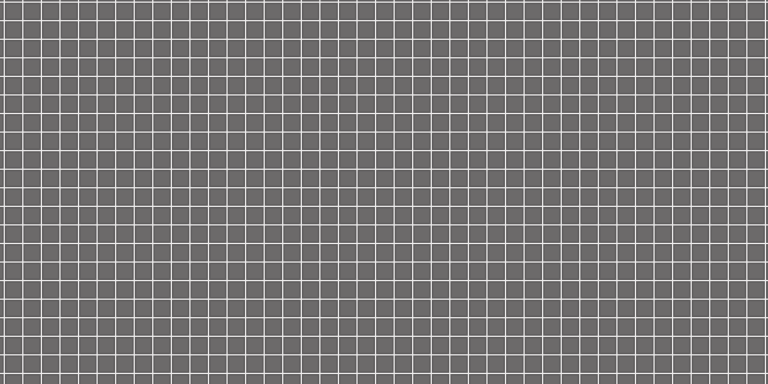
Reproduce this pattern procedurally as a Shadertoy shader.

```glsl
// Square grid of thin pale lines on a flat warm grey, with a faint darker rim
// beside each line. Distances to the nearest line are measured in grid cells,
// then turned into soft strokes whose smoothing follows the pixel size.

// Soft coverage of a stroke along both axes; d is the distance to each line.
vec2 stroke(vec2 d, float halfWidth, float pixel) {
    float blur = 0.7 * pixel;
    return smoothstep(-blur, blur, d + halfWidth)
         - smoothstep(-blur, blur, d - halfWidth);
}

// Joins the vertical and horizontal strokes without doubling the crossings.
float join(vec2 cover) {
    return 1.0 - (1.0 - cover.x) * (1.0 - cover.y);
}

void mainImage(out vec4 fragColor, in vec2 fragCoord) {
    // Cell coordinates: about 20.7 cells down, square on any canvas
    float pixel = 20.684 / iResolution.y;
    vec2 cell = fragCoord * pixel - vec2(0.23, 0.57);
    vec2 lineDist = abs(fract(cell + 0.5) - 0.5);

    // Grey ground, darker rims, then the pale lines on top
    vec3 color = vec3(0.422, 0.415, 0.417);
    color = mix(color, vec3(0.368, 0.360, 0.362), join(stroke(lineDist, 0.115, pixel)));
    color = mix(color, vec3(0.945, 0.940, 0.940), join(stroke(lineDist, 0.033, pixel)));

    fragColor = vec4(color, 1.0);
}
```
